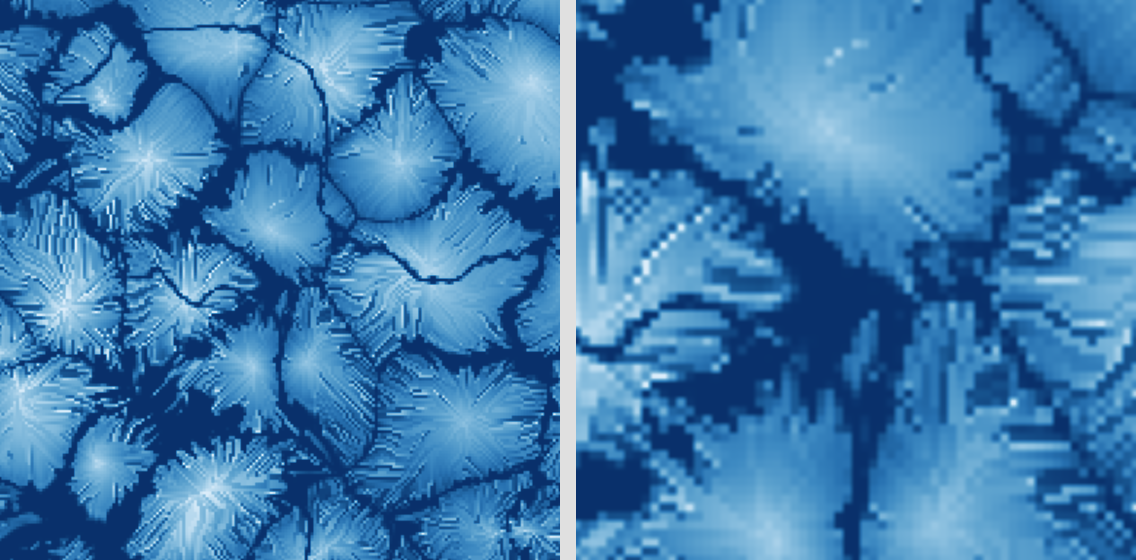
Left, the full canvas; right, a detail of the centre.
A WebGL 2 fragment shader for this texture:

```glsl
#version 300 es
precision highp float;
precision highp int;

#define GRID 192.0        // lattice squares per canvas height
#define BASINS 4.4        // basins per canvas height
#define WARP 14.0         // bending of basin borders, in squares
#define VALLEY 0.96       // border ratio where the dark valleys begin
#define FINGERS 0.75      // reach of dark fingers into the basins
#define GRAIN 0.55        // contrast of single streaks
#define FURROWS 0.40      // share of lanes cut by dark furrows
#define CRACK 0.007       // half width of winding cracks

uniform vec2 u_resolution;
out vec4 fragColor;

float hash(vec2 p) {
    uvec2 q = uvec2(ivec2(floor(p))) * uvec2(1597u, 3812u) + uvec2(7919u, 104u);
    uint h = q.x * 747796u + (q.y ^ (q.x >> 3)) * 28913u;
    h = (h ^ (h >> 15)) * 73244475u;
    h = (h ^ (h >> 13)) * 73244475u;
    return float((h ^ (h >> 16)) & 65535u) / 65535.0;
}

float noise(vec2 p) {
    vec2 i = floor(p), f = fract(p);
    f = f * f * (3.0 - 2.0 * f);
    return mix(mix(hash(i), hash(i + vec2(1, 0)), f.x),
               mix(hash(i + vec2(0, 1)), hash(i + vec2(1, 1)), f.x), f.y);
}

// Nearest basin: offset from its centre, its id, and border ratio (1 at border)
float basin(vec2 p, out vec2 offset, out vec2 id) {
    float size = GRID / BASINS;
    vec2 home = floor(p / size);
    float first = 1e5, second = 1e5;
    for (int y = -1; y <= 1; y++) {
        for (int x = -1; x <= 1; x++) {
            vec2 c = home + vec2(x, y);
            vec2 centre = c + 0.04 + 0.92 * vec2(hash(c + 31.0), hash(c + 77.0));
            vec2 d = p - centre * size;
            float dist = length(d) / mix(0.75, 1.25, hash(c + 150.0));
            if (dist < first) {
                second = first;
                first = dist;
                offset = d;
                id = c;
            } else {
                second = min(second, dist);
            }
        }
    }
    return first / second;
}

// Dark cut along one lane, 0 or 1 with short soft ends
float furrow(vec2 cell, float share) {
    return smoothstep(share, share - 0.12, noise(cell));
}

// Brightness of one lattice square
float relief(vec2 p) {
    vec2 bend = vec2(noise(p * 0.05), noise(p * 0.05 + 40.0)) - 0.5;
    vec2 offset, id;
    float ratio = basin(p + WARP * bend, offset, id);

    // Streaks follow the nearest of eight compass directions
    float turn = atan(offset.y, offset.x) / 0.785398;
    float sector = round(turn + 1.7 * (noise(p * 0.06 + 90.0) - 0.5));
    vec2 along = round(vec2(cos(sector * 0.785398), sin(sector * 0.785398)));
    float lane = dot(p, vec2(-along.y, along.x));
    lane += floor(5.0 * noise(p * 0.13 + 15.0));
    float run = dot(p, along) / dot(along, along);
    vec2 shift = id * 37.0 + sector * 211.0;

    float rough = smoothstep(0.2, 0.65, noise(p * 0.032 + 60.0));
    float fine = noise(vec2(lane, run / 9.0) + shift) - 0.5;
    float finger = noise(vec2(lane / 2.3, run / 18.0) + shift + 500.0) - 0.5;
    float broad = noise(p * 0.024 + 200.0) - 0.5;

    // Bright hearts fade outward while the streaks gain contrast
    float level = mix(0.80, 0.98, hash(id + 9.0)) - 0.70 * ratio;
    level += fine * GRAIN * mix(0.3, 1.0, rough) * mix(0.4, 1.0, ratio);

    // Furrows, each with a lit bank beside it
    vec2 cell = vec2(lane, run / 12.0) + shift + 900.0;
    float share = FURROWS * mix(0.45, 1.0, rough) * smoothstep(0.0, 0.7, ratio);
    float trench = furrow(cell, share);
    float bank = furrow(cell + vec2(1, 0), share) * (1.0 - trench);
    level += 0.26 * bank;
    level *= 1.0 - 0.72 * trench;

    // Dark valleys with fingers and light rims
    float cut = ratio + finger * FINGERS * mix(0.45, 1.0, rough) + 0.5 * broad - VALLEY;
    level += 0.24 * smoothstep(0.06, 0.02, abs(cut + 0.07)) * mix(0.3, 1.0, rough);
    level *= 1.0 - smoothstep(-0.06, 0.03, cut);
    level *= smoothstep(0.99, 0.93, ratio);

    // Winding cracks across the basins
    float vein = noise(p * 0.014 + 7.0) + 0.12 * noise(p * 0.09) + 0.03 * noise(p * 0.35) - 0.57;
    return clamp(level * smoothstep(CRACK, 2.2 * CRACK, abs(vein)), 0.0, 1.0);
}

vec3 palette(float level) {
    vec3 tones[7] = vec3[7](
        vec3(0.035, 0.19, 0.42), vec3(0.09, 0.33, 0.56), vec3(0.15, 0.44, 0.69),
        vec3(0.24, 0.54, 0.76), vec3(0.37, 0.64, 0.81), vec3(0.56, 0.76, 0.88),
        vec3(0.86, 0.93, 0.98));
    float x = clamp(level, 0.0, 0.999) * 6.0;
    int i = int(x);
    return mix(tones[i], tones[i + 1], fract(x));
}

void main() {
    vec2 p = gl_FragCoord.xy / u_resolution.y * GRID;
    vec2 square = floor(p);
    vec2 blend = smoothstep(0.08, 0.92, fract(p));
    float low = mix(relief(square), relief(square + vec2(1, 0)), blend.x);
    float high = mix(relief(square + vec2(0, 1)), relief(square + vec2(1, 1)), blend.x);
    fragColor = vec4(palette(mix(low, high, blend.y)), 1.0);
}
```
